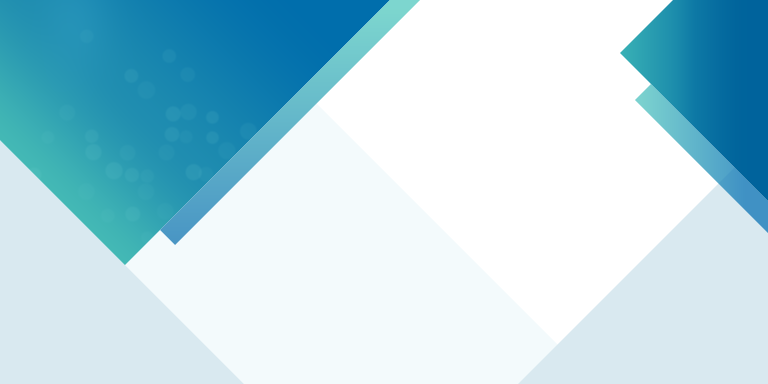
This background is drawn by a Shadertoy shader. Its source:

```glsl
// Flat banner of diagonal panels: two teal-to-blue wedges, each trimmed by
// a ribbon, over pale sheets. Every edge is a half-plane along one of the
// two diagonals; faint dots come from a jittered cellular grid.

vec2 hash22(vec2 cell) {
    vec3 h = fract(cell.xyx * vec3(0.1031, 0.1030, 0.0973));
    h += dot(h, h.yzx + 33.33);
    return fract((h.xx + h.yz) * h.zy);
}

// Antialiased step for a diagonal coordinate
float beyond(float edge, float d) {
    return clamp((d - edge) * iResolution.y / 1.414 + 0.5, 0.0, 1.0);
}

float between(float lo, float hi, float d) {
    return beyond(lo, d) * (1.0 - beyond(hi, d));
}

// Soft round region, one at its centre
float glow(vec2 p, vec2 centre, vec2 size) {
    vec2 d = (p - centre) / size;
    return exp(-dot(d, d));
}

// Translucent discs, one per grid cell, kept where density is high
float scatteredDots(vec2 p) {
    const float pitch = 0.052;
    vec2 home = floor(p / pitch);
    float cover = 0.0;
    for (int j = -1; j <= 1; j++) {
        for (int i = -1; i <= 1; i++) {
            vec2 cell = home + vec2(i, j);
            vec2 rnd = hash22(cell);
            vec2 centre = (cell + 0.5 + 0.45 * (rnd - 0.5)) * pitch;
            float density = 0.85 * glow(centre, vec2(0.42, 0.57), vec2(0.17, 0.16))
                          + 0.55 * glow(centre, vec2(0.07, 0.78), vec2(0.12, 0.25));
            float keep = step(hash22(cell + 71.0).x, density);
            float radius = mix(0.015, 0.023, rnd.y);
            float edge = 1.0 / iResolution.y + 0.001;
            float disc = 1.0 - smoothstep(radius - edge, radius + edge, length(p - centre));
            cover += keep * disc * mix(0.4, 1.0, rnd.x);
        }
    }
    return min(cover, 1.4);
}

void mainImage(out vec4 fragColor, in vec2 fragCoord) {
    vec2 p = fragCoord / iResolution.y;
    float fall = p.x - p.y;   // grows toward the lower right
    float rise = p.x + p.y;   // grows toward the upper right

    // Pale sheets
    vec3 mist = vec3(0.851, 0.914, 0.941);
    vec3 col = mix(vec3(0.953, 0.980, 0.988), vec3(1.0), beyond(1.555, rise));
    float rightSheet = beyond(1.349, fall);
    col = mix(col, mist, max(rightSheet, 1.0 - beyond(0.635, rise)));

    // Left wedge with dots and a faint haze
    vec3 leftBlue = mix(vec3(0.27, 0.73, 0.71), vec3(0.13, 0.56, 0.69),
                        smoothstep(0.58, 1.08, rise));
    leftBlue = mix(leftBlue, vec3(0.0, 0.43, 0.675), smoothstep(0.95, 1.80, rise));
    leftBlue += 0.03 * glow(p, vec2(0.20, 0.96), vec2(0.09, 0.16));
    leftBlue = mix(leftBlue, vec3(0.45, 0.82, 0.83), 0.13 * scatteredDots(p));
    col = mix(col, leftBlue, beyond(0.635, rise) * (1.0 - beyond(0.0156, fall)));

    // Left ribbon
    vec3 leftRibbon = mix(vec3(0.29, 0.59, 0.77), vec3(0.49, 0.84, 0.81),
                          clamp((p.y - 0.38) / 0.60, 0.0, 1.0));
    col = mix(col, leftRibbon, between(0.0156, 0.094, fall) * beyond(0.818, rise));

    // Right ribbon, slightly deeper over the lower sheet
    vec3 rightRibbon = mix(vec3(0.48, 0.82, 0.81), vec3(0.28, 0.60, 0.78),
                           clamp((p.x - 1.67) / 0.27, 0.0, 1.0));
    rightRibbon -= vec3(0.03, 0.03, 0.01) * rightSheet;
    col = mix(col, rightRibbon, between(2.393, 2.4766, rise) * beyond(0.914, fall));

    // Right wedge
    vec3 rightBlue = mix(vec3(0.22, 0.69, 0.71), vec3(0.07, 0.50, 0.66),
                         clamp((p.x - 1.62) / 0.19, 0.0, 1.0));
    rightBlue = mix(rightBlue, vec3(0.0, 0.39, 0.61), smoothstep(1.74, 1.95, p.x));
    col = mix(col, rightBlue, beyond(0.7526, fall) * beyond(2.4766, rise));

    fragColor = vec4(col, 1.0);
}
```
